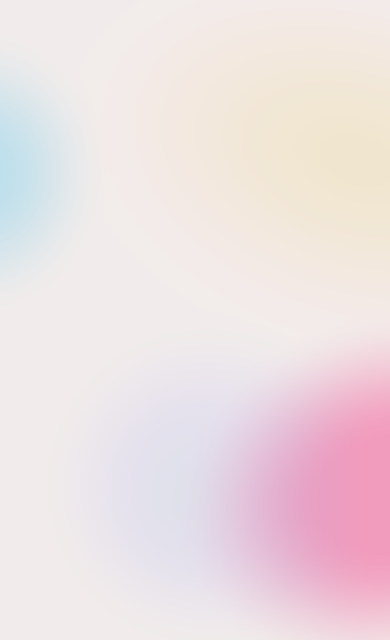
A Shadertoy shader for this background:

```glsl
// Soft pastel backdrop: blue, cream, lavender and pink glows on a pale ground.
// Each glow is a tilted ellipse whose normalised radius drives a smooth falloff;
// the layers are blended from back to front.

// Coverage of a blurred ellipse: 1 inside the core, 0 beyond the rim.
float glow(vec2 p, vec2 centre, vec2 radii, float tilt, float core) {
    float c = cos(tilt), s = sin(tilt);
    vec2 d = p - centre;
    vec2 local = vec2(c * d.x + s * d.y, c * d.y - s * d.x);
    return 1.0 - smoothstep(core, 1.0, length(local / radii));
}

void mainImage(out vec4 fragColor, in vec2 fragCoord) {
    // Height spans 0..1, width spans 0..0.61
    vec2 p = fragCoord / iResolution.xy * vec2(0.61, 1.0);

    // Pale ground
    vec3 color = vec3(0.947, 0.925, 0.920);

    // Cream glow with a faint blush around its rim
    vec2 creamCentre = vec2(0.56, 0.738);
    float blush = glow(p, creamCentre, vec2(0.47, 0.31), -0.30, 0.55);
    float cream = glow(p, creamCentre + vec2(0.0, 0.012), vec2(0.42, 0.26), -0.30, 0.10);
    color = mix(color, vec3(0.957, 0.917, 0.907), blush);
    color = mix(color, vec3(0.943, 0.903, 0.815), cream);

    // Blue glow at the left edge
    float blue = glow(p, vec2(-0.035, 0.730), vec2(0.210, 0.235), 0.0, 0.10);
    color = mix(color, vec3(0.740, 0.875, 0.925), blue);

    // Lavender glow with a cooler, greyer heart
    float lavender = glow(p, vec2(0.325, 0.240), vec2(0.285, 0.280), 0.0, 0.30);
    float heart = glow(p, vec2(0.300, 0.230), vec2(0.150, 0.170), 0.0, 0.05);
    color = mix(color, vec3(0.898, 0.882, 0.932), lavender);
    color = mix(color, vec3(0.872, 0.880, 0.920), 0.8 * heart);

    // Pink glow, more violet toward its left side
    float pink = glow(p, vec2(0.605, 0.228), vec2(0.345, 0.285), 0.32, 0.28);
    vec3 pinkHue = mix(vec3(0.890, 0.630, 0.775), vec3(0.950, 0.610, 0.740),
                       smoothstep(0.42, 0.60, p.x));
    color = mix(color, pinkHue, pink);

    fragColor = vec4(color, 1.0);
}
```
